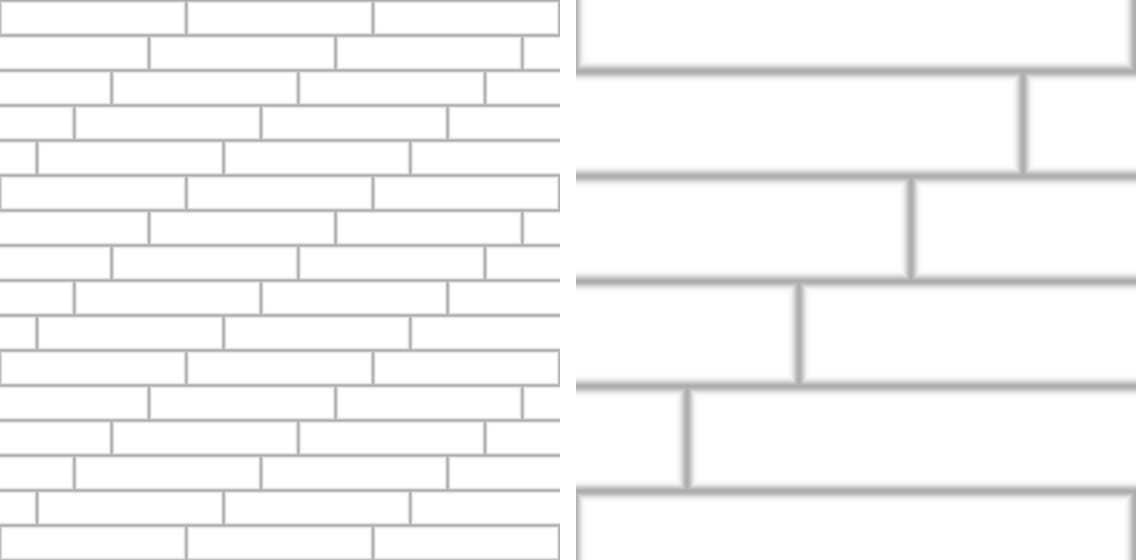
Left: the whole. Right: its middle third, enlarged.
Write a three.js fragment shader that draws this pattern.

```glsl
// Long white planks in a raked running bond with soft grey joints.
// Each course shifts by a fifth of a plank; the distance to the nearest
// joint drives a Gaussian falloff, which keeps the lines smooth at any size.

varying vec2 vUv;

const vec2 PLANK_COUNT = vec2(3.0, 16.0);       // planks across, courses up
const float COURSE_SHIFT = 0.2;                 // in plank lengths, per course
const vec2 JOINT_OFFSET = vec2(-0.0006, -0.0008); // in canvas units
const float JOINT_SOFTNESS = 0.00244;           // Gaussian sigma, canvas units
const vec3 PLANK_COLOR = vec3(1.0);
const vec3 JOINT_COLOR = vec3(0.68);

// Distance to the nearest whole number.
float distanceToInteger(float x) {
  return abs(fract(x + 0.5) - 0.5);
}

// Distance in canvas units to the nearest bed joint or end joint.
float jointDistance(vec2 uv) {
  vec2 cell = (uv - JOINT_OFFSET) * PLANK_COUNT;
  float course = floor(cell.y);
  float endJoint = distanceToInteger(cell.x - course * COURSE_SHIFT) / PLANK_COUNT.x;
  float bedJoint = distanceToInteger(cell.y) / PLANK_COUNT.y;
  return min(endJoint, bedJoint);
}

void main() {
  float d = jointDistance(vUv) / JOINT_SOFTNESS;
  float joint = exp(-0.5 * d * d);
  gl_FragColor = vec4(mix(PLANK_COLOR, JOINT_COLOR, joint), 1.0);
}
```
